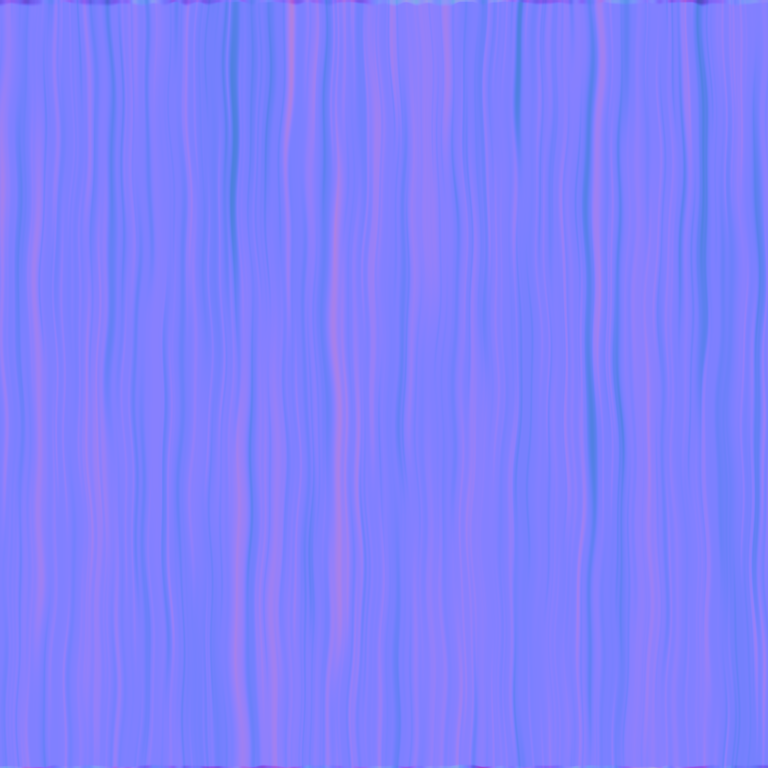
This texture map is drawn by a Shadertoy shader. Its source:

```glsl
// Tangent-space normal map of long, wavy vertical wood fibres with frayed ends.
#define BROAD_SLOPE 0.16
#define BOLD_SLOPE 0.36
#define MEDIUM_SLOPE 0.25
#define FINE_SLOPE 0.16
#define SLOPE_LIMIT 0.46
#define WANDER 0.0028
#define FRAY_DEPTH 0.010
#define FRAY_SLOPE 0.85
#define BLUE_FALLOFF 0.83

float hash(vec2 p) {
    vec3 q = fract(p.xyx * 0.1031);
    q += dot(q, q.yzx + 33.33);
    return fract((q.x + q.y) * q.z);
}

// Smooth one-dimensional noise from 0 to 1.
float noise(float x, float seed) {
    float cell = floor(x), f = fract(x);
    f = f * f * (3.0 - 2.0 * f);
    return mix(hash(vec2(cell, seed)), hash(vec2(cell + 1.0, seed)), f);
}

// Sideways drift shared by neighbouring fibres.
float wander(vec2 p) {
    return WANDER * (sin(p.y * 11.0 + p.x * 17.0)
                   + 0.7 * sin(p.y * 23.0 - p.x * 31.0 + 1.3)
                   + 0.35 * sin(p.y * 41.0 + p.x * 57.0 + 4.1));
}

// Signed slope of tapered strands, one per jittered column and segment.
float strands(vec2 p, float columns, float segmentLength, float width, float seed) {
    float x = p.x * columns;
    float w = max(width, 0.8 * columns / iResolution.x);
    float slope = 0.0;
    for (int i = -2; i <= 2; i++) {
        float column = floor(x) + float(i);
        float y = p.y / segmentLength + 7.0 * hash(vec2(column, seed));
        vec2 id = vec2(column, floor(y) + seed);
        float along = fract(y);
        float taper = smoothstep(0.0, 0.2, along) * (1.0 - smoothstep(0.7, 1.0, along));
        float centre = column + 0.15 + 0.7 * hash(id + 31.7);
        float strength = 2.0 * hash(id + 73.1) - 1.0;
        float d = (x - centre) / w;
        slope += strength * abs(strength) * taper * exp(-d * d);
    }
    return slope;
}

void mainImage(out vec4 fragColor, in vec2 fragCoord) {
    vec2 uv = fragCoord / iResolution.xy;
    vec2 p = uv + vec2(wander(uv), 0.0);

    // Fibres from broad swells down to hair-thin grain.
    float slope = BROAD_SLOPE * strands(p, 17.0, 1.1, 0.45, 11.0)
                + BOLD_SLOPE * strands(p, 44.0, 0.85, 0.25, 23.0)
                + MEDIUM_SLOPE * strands(p, 92.0, 0.65, 0.30, 37.0)
                + FINE_SLOPE * strands(p, 205.0, 0.50, 0.34, 53.0);
    vec2 tilt = vec2(SLOPE_LIMIT * tanh(slope / SLOPE_LIMIT), 0.0);

    // Frayed fibre ends along the top and bottom edges.
    float top = step(0.5, uv.y);
    float edgeDistance = min(uv.y, 1.0 - uv.y);
    float ragged = noise(uv.x * 70.0, 5.0 + top);
    float depth = FRAY_DEPTH * mix(0.6, 1.0, top) * (0.35 + 0.65 * ragged);
    float fray = 1.0 - smoothstep(0.3 * depth, depth, edgeDistance);
    float patches = 0.7 * noise(uv.x * 32.0, 81.0 + top) + 0.3 * noise(uv.x * 120.0, 91.0);
    tilt += fray * FRAY_SLOPE * vec2(0.35 * (0.5 - ragged), patches - 0.58);

    // Pack the tilt as a normal colour.
    float blue = 1.0 - BLUE_FALLOFF * dot(tilt, tilt);
    fragColor = vec4(0.5 + 0.5 * tilt, blue, 1.0);
}
```
